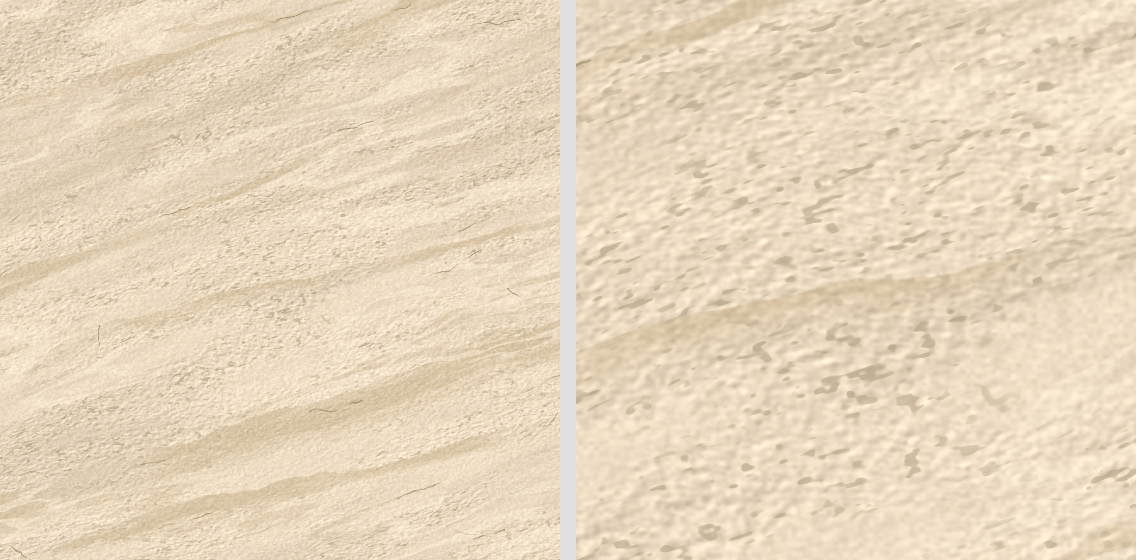
Left: the whole. Right: its middle third, enlarged.
This texture is drawn by a Shadertoy shader. Its source:

```glsl
// Cream travertine: slanted sediment layers with tan veins and pale threads,
// roughened by fine embossed grain, small pits and hairline fissures.
// Everything is layered noise in a frame turned along the bedding direction.

const vec3 CREAM = vec3(0.945, 0.878, 0.777);
const vec3 SAND  = vec3(0.868, 0.803, 0.702);
const vec3 TAN   = vec3(0.842, 0.755, 0.632);
const vec3 IVORY = vec3(0.975, 0.918, 0.826);
const vec3 PIT   = vec3(0.710, 0.645, 0.530);
const vec3 CRACK = vec3(0.580, 0.500, 0.380);
const float BEDDING_ANGLE = 0.33;

// Each vein: height, slope relative to the bedding, half width.
const int VEIN_COUNT = 7;
const vec3 VEINS[VEIN_COUNT] = vec3[](
    vec3(0.56, 0.13, 0.020), vec3(0.07, -0.02, 0.026),
    vec3(0.36, -0.10, 0.009), vec3(0.48, -0.06, 0.011),
    vec3(0.44, 0.08, 0.006), vec3(0.00, -0.10, 0.013),
    vec3(0.77, -0.03, 0.006));

float hash(vec2 p) {
    vec3 q = fract(p.xyx * 0.1031);
    q += dot(q, q.yzx + 33.33);
    return fract((q.x + q.y) * q.z);
}

mat2 turn(float angle) {
    float c = cos(angle), s = sin(angle);
    return mat2(c, -s, s, c);
}

float noise(vec2 p) {
    vec2 i = floor(p), f = fract(p);
    f = f * f * (3.0 - 2.0 * f);
    float low = mix(hash(i), hash(i + vec2(1, 0)), f.x);
    float high = mix(hash(i + vec2(0, 1)), hash(i + vec2(1, 1)), f.x);
    return mix(low, high, f.y);
}

float fbm(vec2 p) {
    float sum = 0.0, weight = 0.516;
    for (int i = 0; i < 5; i++) {
        sum += weight * noise(p);
        p = p * 2.03 + vec2(17.3, 9.1);
        weight *= 0.5;
    }
    return sum;
}

// Tan band with ragged edges, torn into strands towards its lower side.
float vein(vec2 p, vec3 shape) {
    float wander = 0.05 * (fbm(vec2(p.x * 2.5, shape.x * 37.0)) - 0.5);
    float ragged = 0.022 * (fbm(p * vec2(13.0, 50.0)) - 0.5);
    float d = p.y - shape.x - shape.y * p.x - wander + ragged;
    float width = shape.z * (0.3 + 1.3 * noise(vec2(p.x * 4.0, shape.x * 91.0)));
    float body = smoothstep(-1.5 * width, -0.3 * width, d)
               * (1.0 - smoothstep(0.85 * width, width + 0.001, d));
    float strands = smoothstep(0.34, 0.56, fbm(vec2(p.x * 5.0, d * 90.0) + shape.x * 70.0));
    float presence = smoothstep(0.25, 0.55, noise(vec2(p.x * 5.0, shape.x * 53.0)));
    return body * (0.45 + 0.55 * strands) * (0.4 + 0.6 * presence);
}

// Thin broken line where layered noise crosses its middle value.
float thread(vec2 p, vec2 scale, float sharpness) {
    float ridge = 1.0 - abs(2.0 * fbm(p * scale) - 1.0);
    float gaps = smoothstep(0.45, 0.62, noise(p * scale * vec2(1.7, 0.6) + 31.0));
    return smoothstep(sharpness, 0.5 + 0.5 * sharpness, ridge) * gaps;
}

// Jagged hairlines, at most one per grid cell, turned by up to the spread.
float fissures(vec2 p, float cells, float spread, float halfLength, float chance) {
    p += 0.022 * (vec2(fbm(p * 26.0), fbm(p * 26.0 + 50.0)) - 0.5);
    vec2 home = floor(p * cells);
    float ink = 0.0;
    for (int y = -1; y <= 1; y++)
    for (int x = -1; x <= 1; x++) {
        vec2 cell = home + vec2(x, y);
        vec2 center = (cell + vec2(hash(cell + 3.7), hash(cell + 8.2))) / cells;
        vec2 q = turn(spread * (hash(cell + 5.1) - 0.5)) * (p - center);
        float reach = halfLength * (0.4 + 0.6 * hash(cell + 1.9));
        float d = length(vec2(max(abs(q.x) - reach, 0.0), q.y));
        float line = 1.0 - smoothstep(0.0004, 0.0018, d);
        ink = max(ink, line * step(hash(cell + 12.4), chance));
    }
    return ink * smoothstep(0.1, 0.7, noise(p * 45.0));
}

float grainHeight(vec2 p) {
    return 0.6 * noise(p) + 0.4 * noise(p * 1.9 + 7.0);
}

void mainImage(out vec4 fragColor, in vec2 fragCoord) {
    vec2 uv = fragCoord / iResolution.y;
    vec2 p = turn(BEDDING_ANGLE) * uv;
    vec2 bed = p + vec2(0.0, 0.07 * (fbm(p * vec2(2.0, 3.0)) - 0.5));

    // Broad layers and finer streaks
    float layers = fbm(bed * vec2(1.3, 8.0) + 4.0);
    float streaks = fbm(bed * vec2(6.0, 60.0));
    float pale = smoothstep(0.24, 0.71, 0.52 * layers + 0.48 * streaks);
    vec3 color = mix(SAND, CREAM, pale);

    // Tan veins and threads, then ivory threads
    float tanAmount = 0.0;
    for (int i = 0; i < VEIN_COUNT; i++) tanAmount = max(tanAmount, vein(p, VEINS[i]));
    tanAmount = max(tanAmount, 0.55 * thread(bed + 2.3, vec2(1.8, 13.0), 0.93));
    color = mix(color, TAN, 0.85 * tanAmount);
    float ivoryLine = max(thread(bed + 6.1, vec2(1.6, 11.0), 0.93),
                          thread(bed + 9.4, vec2(2.6, 17.0), 0.94));
    color = mix(color, IVORY, 0.6 * ivoryLine);

    // Embossed grain and pits, calmer in veins and ivory threads
    float rough = smoothstep(0.30, 0.62, fbm(bed * vec2(5.0, 24.0) + 20.0));
    rough *= (1.0 - 0.65 * tanAmount) * (1.0 - 0.6 * ivoryLine) * (1.0 - 0.25 * pale);
    vec2 grain = bed * vec2(135.0, 270.0);
    float height = grainHeight(grain);
    float relief = grainHeight(grain + vec2(0.3, -0.8)) - height;
    color += relief * (0.05 + 0.13 * rough);
    color += 0.065 * (noise(uv * 330.0) - 0.5);
    float pits = smoothstep(0.65, 0.80, grainHeight(bed * vec2(95.0, 235.0) + 40.0));
    color = mix(color, PIT, 0.8 * rough * pits);

    // Hairlines in any direction and longer ones along the bedding
    float cracks = 0.6 * fissures(p, 5.0, 6.28, 0.035, 0.40);
    cracks = max(cracks, 0.65 * fissures(p + 3.0, 5.5, 0.30, 0.075, 0.38));
    color = mix(color, CRACK, cracks);

    fragColor = vec4(color, 1.0);
}
```
